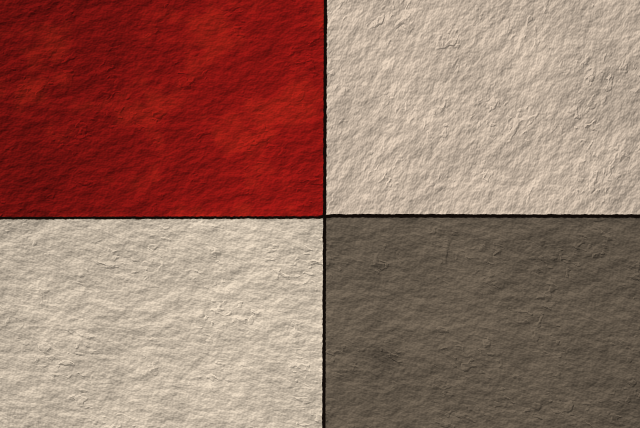
A Shadertoy shader for this texture:

```glsl
// Four rough pressed-fibre panels, red, cream and grey, meeting at dark narrow joints.

const vec3 RED = vec3(0.49, 0.078, 0.066);
const vec3 WARM_CREAM = vec3(0.735, 0.670, 0.602);
const vec3 PALE_CREAM = vec3(0.760, 0.705, 0.632);
const vec3 GREY = vec3(0.375, 0.333, 0.283);
const vec3 JOINT = vec3(0.065, 0.045, 0.032);

vec2 hashGradient(vec2 cell) {
    vec3 h = fract(vec3(cell.xyx) * vec3(0.1031, 0.1030, 0.0973));
    h += dot(h, h.yzx + 33.33);
    float angle = 6.2832 * fract((h.x + h.y) * h.z);
    return vec2(cos(angle), sin(angle));
}

float gradientNoise(vec2 p) {
    vec2 i = floor(p), f = p - i;
    vec2 u = f * f * f * (f * (f * 6.0 - 15.0) + 10.0);
    vec2 e = vec2(1.0, 0.0);
    float a = dot(hashGradient(i), f);
    float b = dot(hashGradient(i + e), f - e);
    float c = dot(hashGradient(i + e.yx), f - e.yx);
    float d = dot(hashGradient(i + e.xx), f - e.xx);
    return mix(mix(a, b, u.x), mix(c, d, u.x), u.y);
}

float fbm(vec2 p, int octaves, float gain) {
    float sum = 0.0, amplitude = 1.0;
    for (int i = 0; i < octaves; i++) {
        sum += amplitude * gradientNoise(p);
        p = mat2(1.6, 1.2, -1.2, 1.6) * p + 7.3;
        amplitude *= gain;
    }
    return sum;
}

// Fibres stretched along a direction, with raised chips in sparse clusters
float surfaceHeight(vec2 p, vec2 fibreDir) {
    vec2 q = vec2(dot(p, fibreDir), 1.5 * dot(p, vec2(-fibreDir.y, fibreDir.x)));
    float fibres = fbm(q * 21.0, 4, 0.58);
    vec2 warp = 0.35 * vec2(gradientNoise(q * 70.0), gradientNoise(q * 70.0 + 19.0));
    float chips = smoothstep(0.22, 0.42, gradientNoise(q * 27.0 + warp));
    float flecks = smoothstep(0.25, 0.45, gradientNoise(q * 58.0 + warp + 40.0));
    float cluster = smoothstep(-0.15, 0.35, gradientNoise(p * 9.0 + 3.0));
    return 0.75 * fibres + cluster * (0.45 * chips + 0.28 * flecks);
}

float reliefLight(vec2 p, vec2 fibreDir) {
    vec2 toLight = 0.003 * vec2(-0.55, 0.83);
    return surfaceHeight(p, fibreDir) - surfaceHeight(p + toLight, fibreDir);
}

float softSpot(vec2 p, vec2 centre, float radius) {
    vec2 d = (p - centre) / radius;
    return exp(-dot(d, d));
}

// Coverage of a joint from its signed distance
float jointMask(float d, float halfWidth, float pixel) {
    return 1.0 - smoothstep(halfWidth - 0.6 * pixel, halfWidth + 0.9 * pixel, abs(d));
}

void mainImage(out vec4 fragColor, in vec2 fragCoord) {
    vec2 p = fragCoord / iResolution.y;
    vec2 uv = fragCoord / iResolution.xy;
    float pixel = 1.0 / iResolution.y;

    // Slightly tilted joints with frayed sides
    float fray = 0.0016 * gradientNoise(p * 75.0) + 0.001 * gradientNoise(p * 180.0);
    float dx = p.x - mix(0.7565, 0.7605, uv.y) + fray;
    float rightHalf = smoothstep(-0.02, 0.02, dx);
    float dy = p.y - mix(0.4905 + 0.002 * p.x, 0.4965 - 0.001 * p.x, rightHalf) - fray;

    // Panel colour, fibre direction and broad light falloff
    bool right = dx > 0.0, top = dy > 0.0;
    vec3 panel;
    vec2 fibreDir = vec2(0.97, -0.24);
    float falloff, contrast = 1.0;
    if (top && !right) {
        panel = RED;
        fibreDir = vec2(0.97, 0.24);
        falloff = mix(0.87, 1.13, smoothstep(0.0, 0.45, uv.x)) * mix(1.06, 0.93, uv.y);
        contrast = 1.1;
    } else if (top) {
        panel = WARM_CREAM;
        fibreDir = vec2(0.47, 0.88);
        falloff = 1.02 - 0.05 * smoothstep(0.8, 1.0, uv.x);
    } else if (!right) {
        panel = PALE_CREAM;
        falloff = mix(0.96, 1.02, smoothstep(0.0, 0.3, uv.x));
    } else {
        panel = GREY;
        falloff = 1.04 - 0.08 * smoothstep(0.7, 1.0, uv.x);
        falloff -= 0.18 * softSpot(p, vec2(0.895, 0.16), 0.035);
        contrast = 1.15;
    }

    // Mottling, raking light and fine grain
    float mottle = fbm(p * 6.0 + 11.0, 4, 0.6);
    float light = clamp(reliefLight(p, fibreDir), -0.32, 0.2);
    float grain = gradientNoise(p * 165.0) + 0.6 * gradientNoise(p * 260.0 + 5.0);
    float shade = falloff + contrast * (0.09 * mottle + 0.85 * light + 0.045 * grain);
    vec3 color = panel * shade;
    if (top && !right) {
        float worn = smoothstep(0.1, 0.6, mottle + 0.35 * uv.x);
        color += vec3(0.045, 0.03, 0.008) * worn;
    }

    // Pale worn rims beside the joints
    float rim = exp(-abs(dy) / 0.006) * (top ? 1.0 : 0.5) + 0.6 * exp(-abs(dx) / 0.006);
    color *= 1.0 + 0.16 * rim * (right && !top ? 0.0 : 1.0);

    // Dark joints with a faint shadow below the upper panels
    color *= 1.0 - 0.35 * (top ? 0.0 : exp(dy / 0.004));
    float horizontal = jointMask(dy, mix(0.0024, 0.0036, rightHalf), pixel);
    float vertical = jointMask(dx, 0.0033, pixel);
    color = mix(color, JOINT, max(horizontal, vertical));

    fragColor = vec4(clamp(color, 0.0, 1.0), 1.0);
}
```
